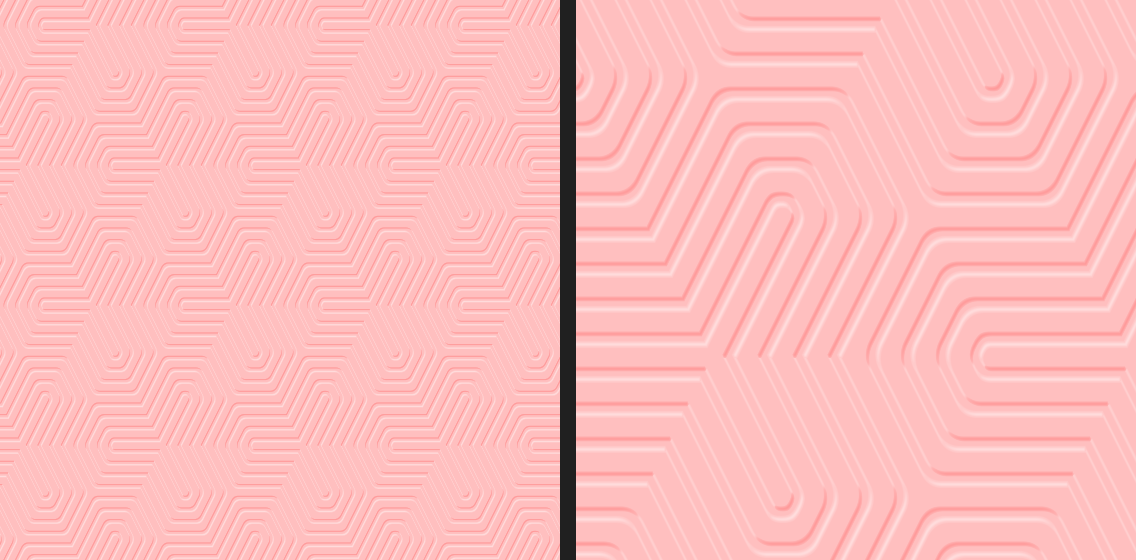
Left, the full canvas; right, a detail of the centre.
Give the GLSL for this pattern, as a WebGL 1 fragment shader.

```glsl
precision highp float;

uniform vec2 u_resolution;

const float UNITS = 48.0;       // ridge spacings across the canvas
const float CELL = 12.0;        // spacings between neighbouring tripods
const float ARM_LENGTH = 4.0;
const float RIDGE_HALF = 0.35;  // half width of a ridge, in spacings
const vec2 ORIGIN = vec2(1.88, 9.81);
const vec2 LIGHT = vec2(-0.5, 0.866);

const vec3 BASE = vec3(1.0, 0.75, 0.75);
const vec3 HIGHLIGHT = vec3(1.0, 0.87, 0.87);
const vec3 SHADOW = vec3(1.0, 0.60, 0.60);
const vec3 RIM = vec3(1.0, 0.81, 0.81);

float smoothMax(float a, float b, float k) {
    float h = max(k - abs(a - b), 0.0);
    return max(a, b) + h * h / (4.0 * k);
}

// Hexagonal norm with lightly rounded corners
float hexNorm(vec2 p) {
    float flatSide = abs(p.y);
    float rising = abs(p.x - 0.5 * p.y);
    float falling = abs(p.x + 0.5 * p.y);
    float size = max(flatSide, max(rising, falling));
    float rounding = clamp(0.45 * size, 0.001, 0.4);
    return smoothMax(smoothMax(rising, falling, rounding), flatSide, rounding);
}

float armDistance(vec2 p, vec2 direction) {
    float along = dot(p * vec2(1.0, 0.75), direction);
    return hexNorm(p - direction * clamp(along, 0.0, ARM_LENGTH));
}

float tripodDistance(vec2 p) {
    float left = armDistance(p, vec2(-1.0, 0.0));
    float upper = armDistance(p, vec2(0.5, 1.0));
    float lower = armDistance(p, vec2(0.5, -1.0));
    return min(left, min(upper, lower));
}

// Distance to the nearest tripod; odd rows shift by half a cell
float latticeDistance(vec2 p) {
    float nearest = CELL;
    for (int j = 0; j < 2; j++) {
        float row = floor(p.y / CELL) + float(j);
        float shift = 0.5 * CELL * mod(row, 2.0);
        float x = mod(p.x - shift + 0.5 * CELL, CELL) - 0.5 * CELL;
        for (int i = -1; i <= 1; i++) {
            vec2 local = vec2(x - CELL * float(i), p.y - CELL * row);
            nearest = min(nearest, tripodDistance(local));
        }
    }
    return nearest;
}

// Concentric ridges around every tripod: 1 on top, 0 in the groove
float ridgeHeight(vec2 p, float softness) {
    float d = latticeDistance(p);
    float fromCrest = abs(d - floor(d + 0.5));
    return 1.0 - smoothstep(RIDGE_HALF - softness, RIDGE_HALF + softness, fromCrest);
}

vec3 embossColor(vec2 p, float pixel) {
    float softness = max(0.07, 0.7 * pixel);
    vec2 reach = LIGHT * max(0.06, 0.5 * pixel);
    float behind = ridgeHeight(p - reach, softness);
    float ahead = ridgeHeight(p + reach, softness);

    // Faces turned to the light brighten, those turned away darken
    float slope = behind - ahead;
    vec3 color = mix(BASE, HIGHLIGHT, max(slope, 0.0));
    color = mix(color, SHADOW, max(-slope, 0.0));

    // Faint rim on edges that run along the light
    float middle = 0.5 * (behind + ahead);
    float rim = 4.0 * middle * (1.0 - middle) * (1.0 - smoothstep(0.1, 0.4, abs(slope)));
    return mix(color, RIM, rim);
}

void main() {
    vec2 p = gl_FragCoord.xy / u_resolution * UNITS - ORIGIN;
    float pixel = UNITS / min(u_resolution.x, u_resolution.y);
    gl_FragColor = vec4(embossColor(p, pixel), 1.0);
}
```
